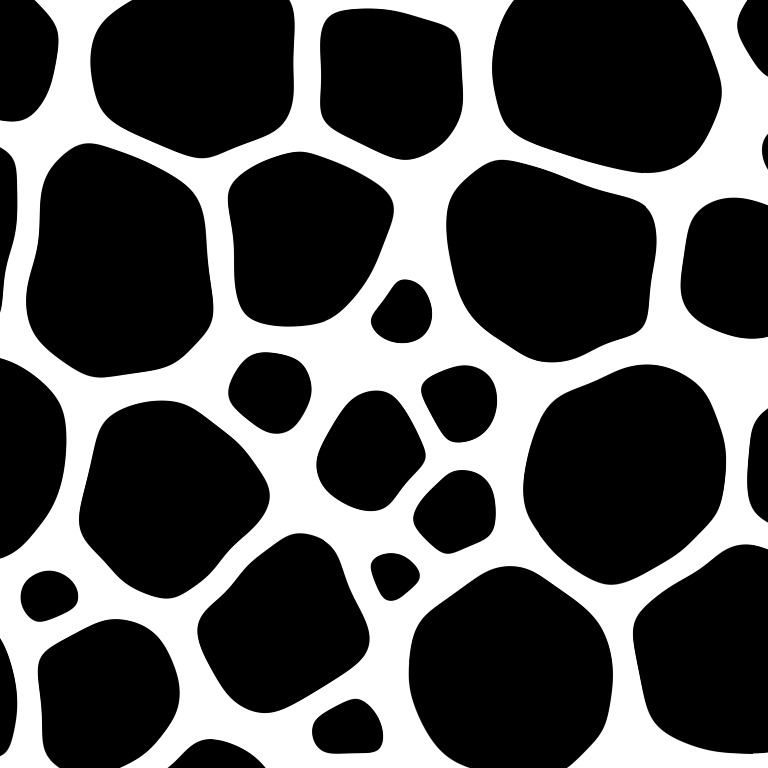
Write a Shadertoy shader that draws this pattern.

```glsl
// Black rounded pebbles of mixed sizes, packed closely on a white ground.

// Three random values in 0..1 from a grid cell and a seed.
vec3 hash3(ivec2 cell, int seed) {
    uvec3 h = uvec3(ivec3(cell, seed) + 512) * 1664525u + 1013904223u;
    h.x += h.y * h.z; h.y += h.z * h.x; h.z += h.x * h.y;
    h ^= h >> 16u;
    h.x += h.y * h.z; h.y += h.z * h.x; h.z += h.x * h.y;
    return vec3(h >> 16u) / 65535.0;
}

// Large pebbles: staggered rows, one per cell; centre in xy, radius in z.
vec3 largePebble(ivec2 cell) {
    vec3 h = hash3(cell, 5);
    vec2 stagger = vec2(0.5 * float(cell.y & 1), 0.0);
    vec2 centre = vec2(cell) + 0.5 + stagger + 0.44 * (h.xy - 0.5);
    return vec3(0.27 * centre, mix(0.07, 0.155, h.z));
}

// Cell of the staggered rows in the given row offset from a point.
ivec2 largeCell(vec2 p, int rowOffset) {
    int row = int(floor(p.y / 0.27)) + rowOffset;
    return ivec2(int(floor(p.x / 0.27 - 0.5 * float(row & 1))), row);
}

// Free distance from a point to the large pebbles.
float clearance(vec2 p) {
    float free = 1.0;
    for (int y = -1; y <= 1; y++) {
        ivec2 cell = largeCell(p, y);
        for (int x = -1; x <= 1; x++) {
            vec3 pebble = largePebble(cell + ivec2(x, 0));
            free = min(free, distance(p, pebble.xy) - pebble.z);
        }
    }
    return free;
}

// Small pebble: the roomiest of three random spots in its cell.
vec3 smallPebble(ivec2 cell) {
    vec3 best = vec3(0.0);
    for (int k = 0; k < 3; k++) {
        vec3 h = hash3(cell, 20 + k);
        vec2 centre = 0.14 * (vec2(cell) + 0.5 + 0.6 * (h.xy - 0.5));
        float radius = min(clearance(centre), mix(0.045, 0.07, h.z));
        if (radius > best.z) best = vec3(centre, radius);
    }
    return best;
}

// Squared distance to a pebble, weighted by its size.
float power(vec2 p, vec3 pebble) {
    vec2 d = p - pebble.xy;
    return dot(d, d) - pebble.z * pebble.z;
}

// Signed distance to the pebble outline: negative inside.
float pebbleField(vec2 p) {
    // Gather the pebbles around this point
    vec3 pebbles[18];
    int count = 0;
    ivec2 fineCell = ivec2(floor(p / 0.14));
    for (int y = -1; y <= 1; y++) {
        ivec2 coarseCell = largeCell(p, y);
        for (int x = -1; x <= 1; x++) {
            pebbles[count++] = largePebble(coarseCell + ivec2(x, 0));
            vec3 filler = smallPebble(fineCell + ivec2(x, y));
            if (filler.z > 0.036) pebbles[count++] = filler;
        }
    }

    // Find the one whose cell owns it
    int owner = 0;
    float nearest = 1e5;
    for (int i = 0; i < count; i++) {
        float d = power(p, pebbles[i]);
        if (d < nearest) {
            nearest = d;
            owner = i;
        }
    }

    // Smooth maximum of an outer circle and all cell walls rounds the corners
    vec3 own = pebbles[owner];
    float rounding = 0.1 * own.z;
    float circle = distance(p, own.xy) - 1.28 * own.z;
    float sum = exp(min(circle / rounding, 40.0));
    for (int i = 0; i < count; i++) {
        if (i == owner) continue;
        float wall = 0.5 * (nearest - power(p, pebbles[i])) / distance(own.xy, pebbles[i].xy);
        sum += exp(wall / rounding);
    }
    return rounding * log(sum) + 0.015;
}

void mainImage(out vec4 fragColor, in vec2 fragCoord) {
    vec2 p = fragCoord / iResolution.y;
    float pixel = 1.0 / iResolution.y;

    // Slight wobble of the outlines
    p += 0.003 * sin(p.yx * vec2(41.0, 37.0) + 2.0 * sin(p * 23.0));

    float ground = smoothstep(-0.6 * pixel, 0.6 * pixel, pebbleField(p));
    fragColor = vec4(vec3(ground), 1.0);
}
```
